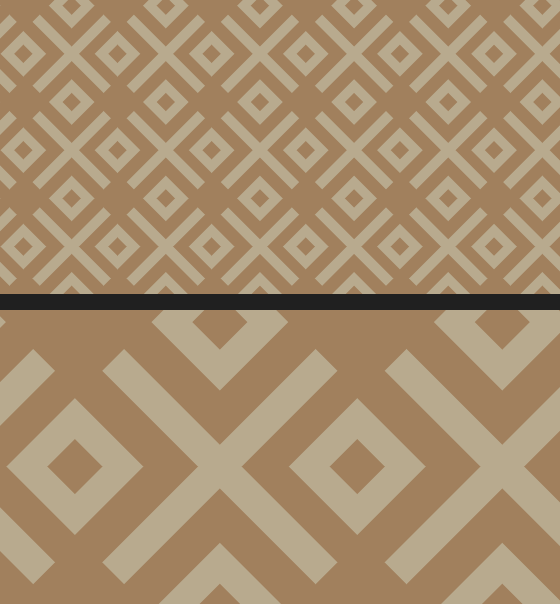
Top, the full canvas; bottom, a detail of the centre.
Write a WebGL 2 fragment shader that draws this pattern.

```glsl
#version 300 es
precision highp float;
// Flat two-tone lattice: diagonal crosses alternating with hollow diamonds.
// Each motif is a box distance in 45-degree axes, wrapped on a shared tile.
// Lengths are fractions of the canvas width.

uniform vec2 u_resolution;
out vec4 fragColor;

const vec3 BROWN = vec3(0.631, 0.502, 0.365);
const vec3 SAND = vec3(0.722, 0.667, 0.557);

const vec2 TILE = vec2(0.1681, 0.1721);
const vec2 CROSS_CENTER = vec2(0.1280, 0.2568);
const vec2 SIDE_OFFSET = vec2(-0.0863, 0.0);
const vec2 UPPER_OFFSET = vec2(0.0, 0.0860);

const vec2 ARM_HALF = vec2(0.0898, 0.0092);
const float DIAMOND_OUTER = 0.0288;
const float DIAMOND_INNER = 0.0116;

// Position relative to the nearest repeat of a center
vec2 wrapTile(vec2 p, vec2 center) {
    return (fract((p - center) / TILE + 0.5) - 0.5) * TILE;
}

// Turn the axes by 45 degrees
vec2 diagonal(vec2 p) {
    return vec2(p.x + p.y, p.x - p.y) * 0.70710678;
}

float boxDistance(vec2 p, vec2 halfSize) {
    vec2 d = abs(p) - halfSize;
    return length(max(d, 0.0)) + min(max(d.x, d.y), 0.0);
}

// Two crossed bars with square ends
float crossDistance(vec2 p, vec2 armHalf) {
    vec2 q = diagonal(p);
    return min(boxDistance(q, armHalf), boxDistance(q, armHalf.yx));
}

// Square ring standing on a corner
float diamondDistance(vec2 p, float outer, float inner) {
    vec2 q = diagonal(p);
    return max(boxDistance(q, vec2(outer)), -boxDistance(q, vec2(inner)));
}

void main() {
    vec2 p = gl_FragCoord.xy / u_resolution.x;
    float pixel = 1.0 / u_resolution.x;

    // Crosses, then the diamonds beside and above them
    float d = crossDistance(wrapTile(p, CROSS_CENTER), ARM_HALF);
    vec2 side = wrapTile(p, CROSS_CENTER + SIDE_OFFSET);
    vec2 upper = wrapTile(p, CROSS_CENTER + UPPER_OFFSET);
    d = min(d, diamondDistance(side, DIAMOND_OUTER, DIAMOND_INNER));
    d = min(d, diamondDistance(upper, DIAMOND_OUTER, DIAMOND_INNER));

    // Smooth edge about one pixel wide
    float ink = 1.0 - smoothstep(-0.6 * pixel, 0.6 * pixel, d);
    fragColor = vec4(mix(BROWN, SAND, ink), 1.0);
}
```
